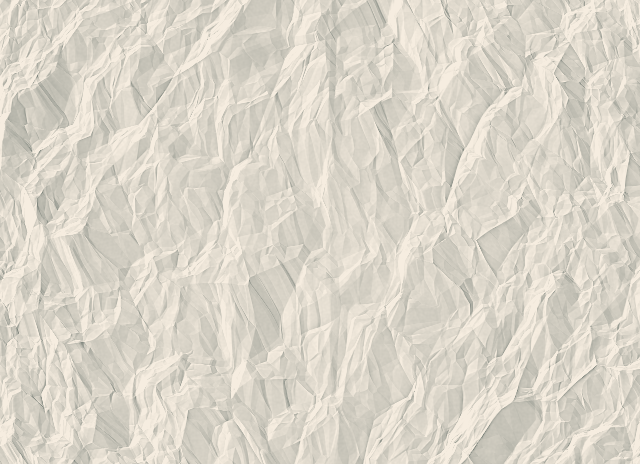
This texture is drawn by a Shadertoy shader. Its source:

```glsl
#define LIT vec3(0.92, 0.89, 0.84)
#define SHADOW vec3(0.69, 0.69, 0.65)
#define LIGHT_DIR vec2(-0.92, 0.39)
#define BASE_TONE 0.77
#define RELIEF 0.18
#define CREASE 2.1
#define FACETS 7.0
#define OCTAVES 4
#define FOLD 0.022
#define FOLD_X 0.515
#define SOFTNESS 0.0013
#define GRAIN 0.13

vec2 hash2(vec2 p) {
    vec3 q = fract(p.xyx * vec3(0.1031, 0.1030, 0.0973));
    q += dot(q, q.yzx + 33.33);
    return fract((q.xx + q.yz) * q.zy);
}

float cornerSlope(vec2 cell, vec2 offset) {
    return dot(hash2(cell + 57.0) * 2.0 - 1.0, offset);
}

float gradientNoise(vec2 p) {
    vec2 i = floor(p), f = p - i, u = f * f * f * (f * (f * 6.0 - 15.0) + 10.0);
    vec2 e = vec2(1.0, 0.0);
    return mix(mix(cornerSlope(i, f), cornerSlope(i + e, f - e), u.x),
               mix(cornerSlope(i + e.yx, f - e.yx), cornerSlope(i + 1.0, f - 1.0), u.x), u.y);
}

// Squared cell distance, with a pinched ridge along the cell borders
float pinchedCells(vec2 p, float sharpness, float pinch) {
    vec2 cell = floor(p);
    float nearest = 9.0, second = 9.0;
    for (int y = -1; y <= 1; y++) {
        for (int x = -1; x <= 1; x++) {
            vec2 id = cell + vec2(x, y);
            vec2 d = id + 0.04 + 0.92 * hash2(id) - p;
            float dist = dot(d, d);
            second = min(second, max(nearest, dist));
            nearest = min(nearest, dist);
        }
    }
    return nearest + pinch / sharpness * exp(-sharpness * (second - nearest));
}

// Creases come and go along their length
float creaseStrength(vec2 p) {
    return CREASE * smoothstep(-0.1, 0.4, gradientNoise(p));
}

// Paper height; the difference of two cell fields leaves flat tilted facets
float paperHeight(vec2 p) {
    vec2 bend = vec2(gradientNoise(p * 3.0), gradientNoise(p * 3.0 + 17.0)) * 0.04
              + vec2(gradientNoise(p * 13.0 + 5.0), gradientNoise(p * 13.0 + 31.0)) * 0.007;
    vec2 q = (p + bend) * (0.85 + 0.25 * dot(p, p));
    q.y *= 1.0 - 0.35 * exp(-8.0 * p.x * p.x);

    float height = 0.0, frequency = FACETS, slope = 1.0;
    mat2 turn = mat2(0.80, 0.60, -0.60, 0.80);
    for (int i = 0; i < OCTAVES; i++) {
        vec2 s = q * frequency + 40.0 + 23.0 * float(i);
        float sharpness = 125.0 / frequency;
        float ridges = pinchedCells(s, sharpness, creaseStrength(s * 0.7));
        float valleys = pinchedCells(turn * s + 130.0, sharpness, creaseStrength(s * 0.7 + 60.0));
        float facets = (ridges - valleys) / frequency;
        height += slope * facets;
        // Finer facets break direction at the coarser creases
        q = turn * (q + 0.3 * vec2(facets, -facets));
        frequency *= 1.7;
        slope *= 0.83;
    }

    // Long vertical fold through the middle of the sheet
    float foldDistance = abs(p.x + bend.x * 0.3);
    float foldStrength = 0.6 + gradientNoise(vec2(3.0, p.y * 5.0));
    return height + FOLD * foldStrength * exp(-40.0 * foldDistance);
}

void mainImage(out vec4 fragColor, in vec2 fragCoord) {
    vec2 p = (fragCoord - vec2(FOLD_X, 0.5) * iResolution.xy) / iResolution.y;

    // Slope towards the light
    vec2 stepToLight = LIGHT_DIR * SOFTNESS;
    float slope = (paperHeight(p - stepToLight) - paperHeight(p + stepToLight)) / (2.0 * SOFTNESS);
    float shade = RELIEF * slope;
    shade /= 1.0 + 0.6 * max(shade, 0.0);

    // Fibre grain
    shade += GRAIN * (gradientNoise(p * 170.0) + 0.5 * gradientNoise(p * 75.0 + 11.0));

    float tone = clamp(BASE_TONE + shade, -0.8, 1.2);
    fragColor = vec4(mix(SHADOW, LIT, tone), 1.0);
}
```
